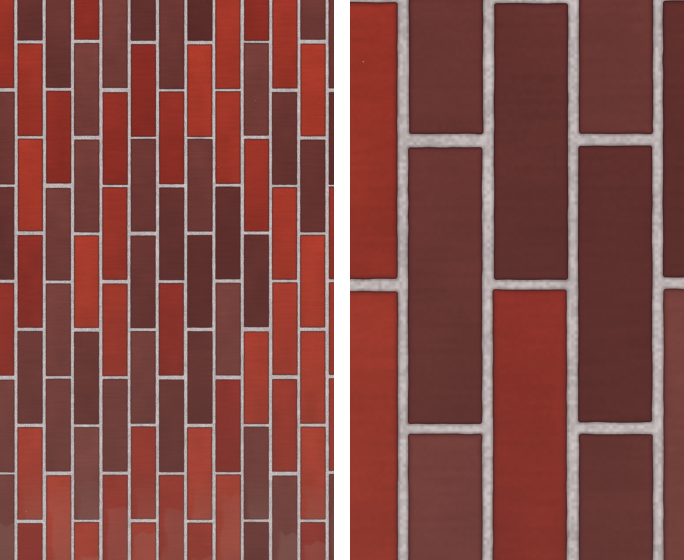
Left, the full canvas; right, a detail of the centre.
Reproduce this texture procedurally as a Shadertoy shader.

```glsl
// Glazed red and maroon bricks standing upright in half-offset columns with pale grout.

// Layout, in canvas heights
const vec2  PITCH       = vec2(0.0505, 0.1711);
const vec2  FIRST_JOINT = vec2(0.0286, 0.0695);
const float GROUT_WIDTH = 0.0064;
const float CORNER      = 0.0016;
const vec2  JITTER      = vec2(0.0005, 0.0014);
const float RIM_WIDTH   = 0.0036;

// Colours
const vec3 DARK_MAROON = vec3(0.355, 0.175, 0.165);
const vec3 WARM_BROWN  = vec3(0.455, 0.245, 0.225);
const vec3 DEEP_RED    = vec3(0.500, 0.165, 0.140);
const vec3 BRIGHT_RED  = vec3(0.650, 0.225, 0.165);
const vec3 RIM_GLAZE   = vec3(0.310, 0.130, 0.140);
const vec3 GROUT       = vec3(0.715, 0.675, 0.675);
const vec3 HAZE        = vec3(0.620, 0.520, 0.480);

// Variation
const float MAROON_SHARE = 0.46;
const float HAZE_AMOUNT  = 0.17;
const float GLOSS_HEIGHT = 0.17;

float hash(vec2 p) {
    vec3 q = fract(vec3(p.xyx) * 0.1031);
    q += dot(q, q.yzx + 33.33);
    return fract((q.x + q.y) * q.z);
}

float noise(vec2 p) {
    vec2 i = floor(p), f = fract(p);
    f = f * f * (3.0 - 2.0 * f);
    return mix(mix(hash(i), hash(i + vec2(1, 0)), f.x),
               mix(hash(i + vec2(0, 1)), hash(i + vec2(1, 1)), f.x), f.y);
}

float roundBox(vec2 p, vec2 halfSize, float r) {
    vec2 q = abs(p) - halfSize + r;
    return length(max(q, 0.0)) + min(max(q.x, q.y), 0.0) - r;
}

// Fired colour of one brick: a maroon or a red family, each with its own range
vec3 brickColor(vec2 id) {
    float shade = hash(id + 41.7);
    vec3 maroon = mix(DARK_MAROON, WARM_BROWN, shade);
    vec3 red = mix(DEEP_RED, BRIGHT_RED, shade);
    return hash(id + 7.3) < MAROON_SHARE ? maroon : red;
}

// Wavy-edged reflections on the lowest bricks
float gloss(vec2 p, vec2 local, vec2 id) {
    float wave = 0.012 * (noise(p * vec2(90.0, 30.0) + id * 5.0) - 0.5);
    float top = mix(-0.03, 0.07, hash(id + 91.0));
    float sheet = smoothstep(0.003, -0.003, local.y - top + wave);
    float side = smoothstep(-0.018, -0.008, local.x + wave);
    return sheet * side * smoothstep(GLOSS_HEIGHT, 0.06, p.y);
}

void mainImage(out vec4 fragColor, in vec2 fragCoord) {
    float pixel = 1.0 / iResolution.y;
    vec2 p = fragCoord * pixel;

    // Cell lookup: every second column slides by half a brick
    vec2 grid = (p - FIRST_JOINT) / PITCH;
    float column = floor(grid.x);
    grid.y -= 0.5 * mod(column, 2.0);
    vec2 id = vec2(column, floor(grid.y)) + 20.0;
    vec2 local = (fract(grid) - 0.5) * PITCH;

    // Slightly uneven setting and edges
    vec2 shift = JITTER * (2.0 * vec2(hash(id + 3.1), hash(id + 17.9)) - 1.0);
    float wobble = 0.0005 * (noise(p * 130.0) - 0.5);
    vec2 halfSize = 0.5 * (PITCH - GROUT_WIDTH);
    float d = roundBox(local - shift, halfSize, CORNER) + wobble;

    // Glazed face: cloudy tone, faint cross streaks and fine grain
    vec3 face = brickColor(id);
    float cloud = noise(p * vec2(45.0, 28.0) + id * 3.0) - 0.5;
    float streak = noise(p * vec2(35.0, 330.0) + id) - 0.5;
    float grain = noise(p * 480.0) - 0.5;
    face *= 1.0 + 0.08 * cloud + 0.05 * streak + 0.04 * grain;
    face *= 1.0 + 0.6 * local.y;

    // Darker glaze pooled near the rim, with a thin shadow line
    float rim = smoothstep(-RIM_WIDTH, 0.0, d);
    face = mix(face, RIM_GLAZE, 0.45 * rim);
    face *= 1.0 - 0.28 * smoothstep(-0.0014, 0.0, d);

    // Soft sheen growing towards the bottom, and rare pale chips
    face = mix(face, HAZE, HAZE_AMOUNT * smoothstep(0.75, 0.0, p.y));
    face = mix(face, HAZE, 0.17 * gloss(p, local, id));
    float chip = smoothstep(0.955, 0.99, noise(p * 300.0)) * step(0.9, noise(p * 24.0));
    face = mix(face, GROUT, 0.6 * chip);

    // Sandy grout, shaded where it meets the bricks
    vec3 grout = GROUT * (1.0 + 0.16 * grain + 0.08 * (noise(p * 60.0) - 0.5));
    grout *= mix(0.80, 1.04, smoothstep(0.0, 0.0022, d));

    float coverage = smoothstep(0.8 * pixel, -0.8 * pixel, d);
    fragColor = vec4(mix(grout, face, coverage), 1.0);
}
```
